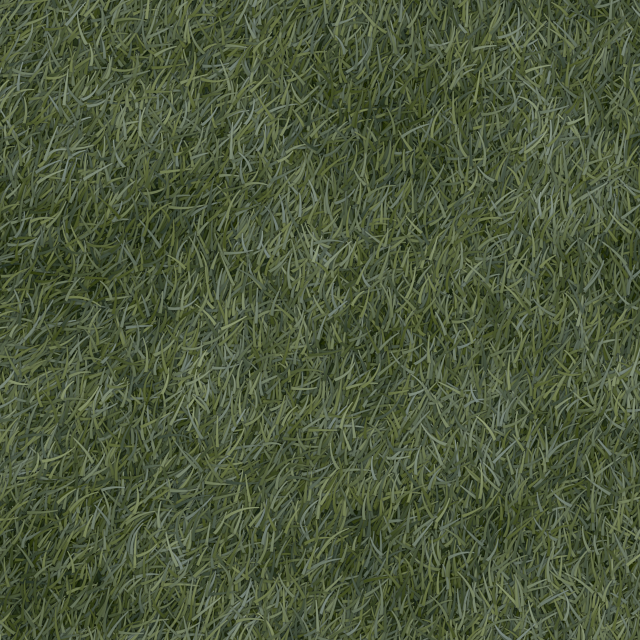
Reproduce this texture procedurally as a WebGL 1 fragment shader.

```glsl
precision highp float;
// Dense lawn seen from above: stacked layers of thin, tapered, bent blades.
// Each layer scatters one blade per jittered grid cell; deep layers are darker,
// and gradient noise varies the lean and the brightness over the lawn.

uniform vec2 u_resolution;

#define LAYERS 20
#define CELL 0.030          // grid spacing, also the longest half blade
#define HALF_WIDTH 0.0021   // half width of the widest blade
#define SOFTNESS 0.0012     // width of the blurred blade edge
#define LEAN_LEFT 0.52      // mean lean from vertical at the left, radians
#define LEAN_RIGHT 0.16     // mean lean at the right
#define LEAN_SPREAD 0.55    // random lean of single blades
#define DEPTH_TONE 0.58     // brightness gained from soil to top
#define BLADE_TONE 0.66     // brightness range between blades
#define PATCH_TONE 0.32     // brightness of the broad patches
#define SHADOW 0.13         // darkening beside each blade

const vec3 SHADE_GREEN = vec3(0.13, 0.18, 0.06);
const vec3 PALE_GREEN = vec3(0.49, 0.54, 0.41);
const vec3 WARM_SHIFT = vec3(0.022, 0.018, -0.050);

vec3 hash3(vec2 p) {
  vec3 q = fract(p.xyx * vec3(0.1031, 0.1030, 0.0973));
  q += dot(q, q.yxz + 33.33);
  return fract((q.xxy + q.yzz) * q.zyx);
}

float gradientNoise(vec2 p) {
  vec2 i = floor(p), f = fract(p);
  vec2 u = f * f * f * (f * (f * 6.0 - 15.0) + 10.0);
  vec2 o = vec2(0.0, 1.0);
  float a = dot(hash3(i).xy * 2.0 - 1.0, f);
  float b = dot(hash3(i + o.yx).xy * 2.0 - 1.0, f - o.yx);
  float c = dot(hash3(i + o.xy).xy * 2.0 - 1.0, f - o.xy);
  float d = dot(hash3(i + o.yy).xy * 2.0 - 1.0, f - o.yy);
  return mix(mix(a, b, u.x), mix(c, d, u.x), u.y);
}

// Signed distance to a bent blade along y, narrowing towards its tip
float bladeDistance(vec2 p, float halfLength, float bend) {
  float along = p.y / halfLength;
  float side = abs(p.x - bend * halfLength * (along * along - 0.4));
  float width = HALF_WIDTH * (0.8 - 0.4 * along);
  return max(side - width, abs(p.y) - halfLength);
}

vec3 grassColor(float tone, float warmth) {
  return mix(SHADE_GREEN, PALE_GREEN, tone) + WARM_SHIFT * warmth;
}

void main() {
  vec2 uv = gl_FragCoord.xy / u_resolution.y;
  float soft = max(SOFTNESS, 0.7 / u_resolution.y);

  // Slow variation over the lawn
  float patches = gradientNoise(uv * 4.0 + 11.0) + 0.6 * gradientNoise(uv * 11.0 + 37.0);
  float lean = mix(LEAN_LEFT, LEAN_RIGHT, clamp(uv.x, 0.0, 1.0));
  lean += 0.5 * gradientNoise(uv * 5.0 + 71.0);

  vec3 color = grassColor(0.08, -0.3);

  // Blades, from the soil upwards
  for (int layer = 0; layer < LAYERS; layer++) {
    float level = float(layer);
    float depth = level / float(LAYERS - 1);
    vec2 grid = uv / CELL + 5.0 + level * vec2(0.37, 0.71);
    vec2 home = floor(grid);

    for (int y = -1; y <= 1; y++) {
      for (int x = -1; x <= 1; x++) {
        vec2 cell = home + vec2(float(x), float(y));
        vec3 place = hash3(cell + level * vec2(57.0, 83.0));
        vec3 look = hash3(cell + level * vec2(91.0, 43.0) + 211.0);

        // Cubing keeps most blades near the mean lean, with a few strays
        float stray = place.z * 2.0 - 1.0;
        float angle = lean + LEAN_SPREAD * (stray + 1.3 * stray * stray * stray);
        float s = sin(angle), c = cos(angle);
        vec2 local = (grid - cell - place.xy) * CELL;
        local = vec2(c * local.x - s * local.y, s * local.x + c * local.y);

        float halfLength = CELL * mix(0.48, 0.97, look.x);
        float bend = (fract(look.x * 7.0 + look.y * 5.0) - 0.5) * 0.45;
        float dist = bladeDistance(local, halfLength, bend);
        float shadow = 1.0 - smoothstep(0.0, HALF_WIDTH * 1.6, dist);
        float cover = 1.0 - smoothstep(-soft, soft, dist);

        float tone = 0.17 + DEPTH_TONE * depth + BLADE_TONE * (look.y - 0.5);
        tone += PATCH_TONE * patches + 0.10 * local.y / halfLength;
        float warmth = (look.z * 2.0 - 1.0) - 0.5 * smoothstep(0.75, 1.1, tone);
        color *= 1.0 - SHADOW * shadow;
        color = mix(color, grassColor(clamp(tone, -0.1, 1.25), warmth), cover);
      }
    }
  }
  gl_FragColor = vec4(color, 1.0);
}
```
